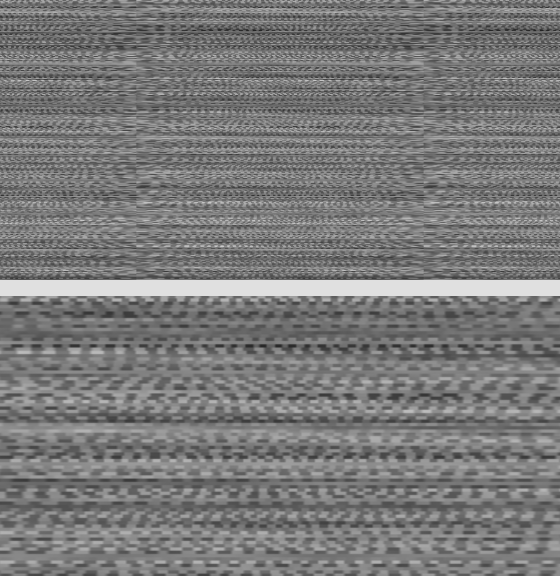
Top, the full canvas; bottom, a detail of the centre.
Reproduce this texture procedurally as a WebGL 2 fragment shader.

```glsl
#version 300 es
precision highp float;

uniform vec2 u_resolution;
out vec4 outColor;

#define TILE_SIZE 1.026   // square tile side, in canvas heights
#define ROWS 263.0        // brushed lines per tile
#define DASHES 48.0       // dashes per tile width at its middle density
#define STRETCH 2.7       // how much dashes lengthen towards the seams
#define BASE_GREY 0.465
#define ROW_TONE 0.10
#define DASH_TONE 0.13
#define STREAK_TONE 0.065
#define BAND_TONE 0.07
#define BANDS 58.0        // soft horizontal bands per tile

const float TAU = 6.2832;

float hash(float n, float seed) {
  return fract(sin(n * 12.99 + seed * 78.23) * 4375.85);
}

float signedHash(float n, float seed) {
  return 2.0 * hash(n, seed) - 1.0;
}

// Smooth one-dimensional noise from -1 to 1
float softNoise(float x, float seed) {
  float cell = floor(x);
  return mix(signedHash(cell, seed), signedHash(cell + 1.0, seed),
             smoothstep(0.0, 1.0, x - cell));
}

// One brushed line: flat tone, short dashes and long streaks along x
float brushedRow(float row, float x) {
  float warped = sin(STRETCH * x) / STRETCH;
  float pitch = DASHES * mix(0.75, 1.25, hash(row, 1.0));
  float phase = 0.35 * row + 0.6 * hash(row, 2.0);
  float wave = sin(TAU * (warped * pitch + phase))
             + 0.4 * sin(TAU * (warped * pitch * 0.43 + hash(row, 3.0)));
  float dash = 2.0 * smoothstep(-0.7, 0.7, wave) - 1.0;

  float streak = sin(TAU * (x * mix(0.6, 2.6, hash(row, 4.0)) + hash(row, 5.0)))
               * softNoise(row * 0.3 + x * 2.0, 6.0)
               + 0.5 * sin(TAU * (x * mix(4.0, 9.0, hash(row, 7.0)) + hash(row, 8.0)));

  return ROW_TONE * signedHash(row, 9.0)
       + DASH_TONE * hash(row, 10.0) * dash
       + STREAK_TONE * streak;
}

// Grey of one tile, p running from -0.5 to 0.5
float brushedTile(vec2 p) {
  float y = (p.y + 0.5) * ROWS;
  float row = floor(y);
  float lines = mix(brushedRow(row, p.x), brushedRow(row + 1.0, p.x),
                    smoothstep(0.2, 0.8, y - row));
  float band = softNoise((p.y + 0.5) * BANDS + 0.6 * sin(3.0 * p.x), 11.0);
  return BASE_GREY + lines + BAND_TONE * band;
}

void main() {
  // Square tiles centred on the canvas
  vec2 p = (gl_FragCoord.xy - 0.5 * u_resolution) / (u_resolution.y * TILE_SIZE);
  vec2 local = fract(p + 0.5) - 0.5;
  float pixel = 1.0 / (u_resolution.y * TILE_SIZE);

  // Blend both sides of the vertical seam over one pixel
  float side = local.x < 0.0 ? -1.0 : 1.0;
  float overlap = clamp(0.5 - (0.5 - abs(local.x)) / pixel, 0.0, 0.5);
  float grey = mix(brushedTile(local),
                   brushedTile(local - vec2(side, 0.0)), overlap);

  outColor = vec4(vec3(clamp(grey, 0.12, 0.9)), 1.0);
}
```
